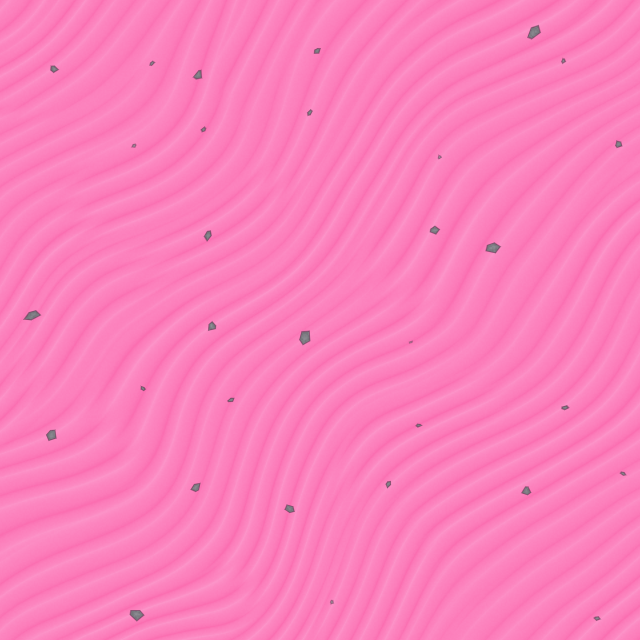
A WebGL 1 fragment shader for this texture:

```glsl
precision highp float;
uniform vec2 u_resolution;

#define RIPPLES 25.0
#define MEANDER 0.030
#define WARP 0.085
#define GRAIN 0.10
#define STONE_CELLS 7.0
#define STONE_CHANCE 0.70
#define STONE_MIN 0.0018
#define STONE_MAX 0.0078
#define SHADE vec3(0.985, 0.435, 0.695)
#define LIGHT vec3(0.990, 0.580, 0.785)
#define STONE_RIM vec3(0.46, 0.26, 0.38)
#define STONE_FACE vec3(0.46, 0.47, 0.49)

const float TAU = 6.28318;

float hash(vec2 p) {
  vec3 q = fract(p.xyx * 0.1031);
  q += dot(q, q.yzx + 33.33);
  return fract((q.x + q.y) * q.z);
}

// Value noise with a quintic fade, so warped lines stay smooth
float noise(vec2 p) {
  vec2 i = floor(p), f = fract(p);
  f = f * f * f * (f * (f * 6.0 - 15.0) + 10.0);
  float low = mix(hash(i), hash(i + vec2(1.0, 0.0)), f.x);
  float high = mix(hash(i + vec2(0.0, 1.0)), hash(i + 1.0), f.x);
  return mix(low, high, f.y);
}

// Skewed ridge: thin bright crest, thin dark crease, soft slopes between
float ridge(float phase) {
  float f = fract(phase);
  float rise = min(f / 0.62, (1.0 - f) / 0.38);
  float crest = exp(-6.0 * (1.0 - rise));
  float crease = exp(-6.5 * rise);
  return 0.30 * (rise - 0.5) + 0.28 * crest - 0.30 * crease;
}

// Wavy diagonal ripples, crossfaded between two phases so that lines merge
float ripples(vec2 p) {
  vec2 c = p - 0.5;
  float along = (c.x + c.y) * 0.7071;
  float across = (c.y - c.x) * 0.7071;
  float swing = MEANDER * (0.4 + 1.1 * noise(p * 2.3 + 11.0));
  across += swing * sin(along * TAU / 0.56 + across * 2.0);
  across += WARP * (noise(p * 3.1 + 4.0) - 0.5);
  across += 0.016 * (noise(p * 7.5 + 27.0) - 0.5);
  float phase = across * RIPPLES;
  float shift = 1.6 * noise(vec2(along * 3.0, across * 5.0) + 41.0);
  float blend = smoothstep(0.35, 0.65, noise(vec2(along * 4.0, across * 8.0) + 63.0));
  float strength = 0.7 + 0.6 * noise(vec2(along * 5.0, across * 12.0) + 85.0);
  return strength * mix(ridge(phase), ridge(phase + shift), blend);
}

// Irregular convex polygon, as a signed distance to its nearest side
float stoneShape(vec2 q, float radius, vec2 id) {
  float d = -1.0;
  for (int k = 0; k < 5; k++) {
    float side = float(k);
    float turn = TAU * (side + 0.6 * hash(id + side * 7.3)) / 5.0;
    float reach = radius * (0.75 + 0.45 * hash(id + side * 3.7 + 19.0));
    d = max(d, dot(q, vec2(cos(turn), sin(turn))) - reach);
  }
  return d;
}

// Sparse stones, at most one in each cell
vec3 addStones(vec3 ground, vec2 p, float pixel) {
  vec2 id = floor(p * STONE_CELLS);
  vec2 jitter = vec2(hash(id + 5.1), hash(id + 17.9));
  vec2 q = p - (id + 0.13 + 0.74 * jitter) / STONE_CELLS;
  float size = hash(id + 31.7);
  float radius = mix(STONE_MIN, STONE_MAX, size * size * 0.6 + size * 0.4);
  float angle = mix(-0.4, 1.3, hash(id + 47.3));
  float ca = cos(angle), sa = sin(angle);
  q = vec2(ca * q.x + sa * q.y, ca * q.y - sa * q.x);
  q.x /= mix(1.1, 1.8, hash(id + 59.1));
  float d = stoneShape(q, radius, id);

  // Dark rim, grey face, paler middle
  float face = smoothstep(0.0, 0.0022, -d);
  float middle = smoothstep(0.3, 0.9, -d / radius);
  vec3 stone = mix(STONE_RIM, STONE_FACE, face) + 0.06 * middle;
  stone *= 0.94 + 0.12 * noise(p * 400.0);
  float cover = 1.0 - smoothstep(-0.7 * pixel, 0.7 * pixel, d);
  cover *= step(hash(id + 73.7), STONE_CHANCE) * mix(0.65, 0.97, smoothstep(0.0, 0.4, size));
  return mix(ground, stone, cover);
}

void main() {
  vec2 p = gl_FragCoord.xy / u_resolution.y;
  float speckle = noise(p * 480.0) - 0.5;
  float tone = 0.49 + ripples(p) + GRAIN * speckle;
  vec3 sand = mix(SHADE, LIGHT, clamp(tone, 0.0, 1.0));
  gl_FragColor = vec4(addStones(sand, p, 1.0 / u_resolution.y), 1.0);
}
```
